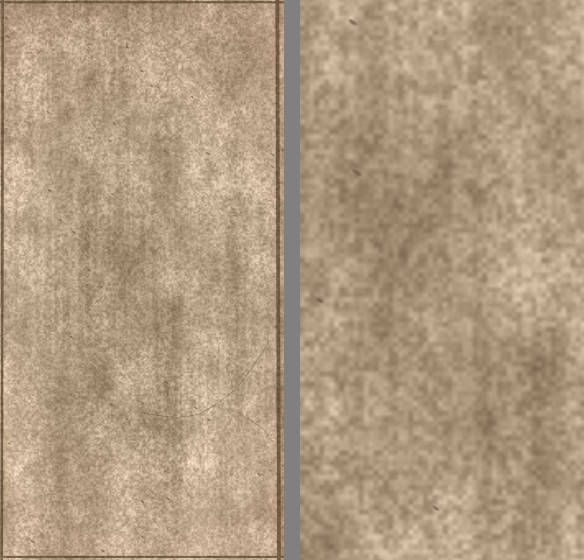
Left, the full canvas; right, a detail of the centre.
A WebGL 1 fragment shader for this texture:

```glsl
precision highp float;
// Worn beige stone slab with vertical streaks, mottling, hairline cracks and dark joints.
uniform vec2 u_resolution;

const vec3 STONE = vec3(0.70, 0.617, 0.512);
const vec3 JOINT = vec3(0.41, 0.335, 0.235);
const vec3 CRACK = vec3(0.40, 0.32, 0.23);
const vec3 WARM_TINT = vec3(0.012, -0.004, -0.004);
const float SLAB_WIDTH = 0.508;
const float MOTTLE = 0.25;
const float STREAK = 0.085;
const float GRAIN = 0.25;
const float SOFT = 0.0012;

float hash(vec2 p) {
  vec3 q = fract(vec3(p.xyx) * 0.1031);
  q += dot(q, q.yzx + 33.33);
  return fract((q.x + q.y) * q.z);
}

// Value noise centred on zero.
float noise(vec2 p) {
  vec2 cell = floor(p);
  vec2 f = fract(p);
  f = f * f * (3.0 - 2.0 * f);
  float low = mix(hash(cell), hash(cell + vec2(1.0, 0.0)), f.x);
  float high = mix(hash(cell + vec2(0.0, 1.0)), hash(cell + vec2(1.0, 1.0)), f.x);
  return mix(low, high, f.y) - 0.5;
}

float fbm(vec2 p) {
  float sum = 0.0;
  float weight = 0.5;
  for (int i = 0; i < 5; i++) {
    sum += weight * noise(p);
    p = mat2(1.9, 0.5, -0.5, 1.9) * p + 17.3;
    weight *= 0.72;
  }
  return sum;
}

// Coverage of a soft band around a signed distance.
float band(float dist, float halfWidth) {
  return 1.0 - smoothstep(halfWidth - SOFT, halfWidth + SOFT, abs(dist));
}

float span(float x, float from, float to) {
  return smoothstep(from, from + 0.01, x) * (1.0 - smoothstep(to - 0.01, to, x));
}

// Broad light: pale sides, dim middle, dusky top corner.
float shading(vec2 uv) {
  vec2 fromCentre = (uv - vec2(0.46, 0.52)) / vec2(0.42, 0.48);
  float shade = 0.055 * smoothstep(0.0, 1.3, length(fromCentre)) - 0.032;
  shade += 0.055 * exp(-pow((uv.x - 0.05) / 0.09, 2.0)) * span(uv.y, 0.1, 0.75);
  shade += 0.035 * exp(-pow((uv.x - 0.72) / 0.05, 2.0));
  shade += 0.030 * smoothstep(0.8, 0.97, uv.x);
  return shade - 0.05 * smoothstep(0.8, 1.0, uv.y) * (1.0 - uv.x);
}

float streaks(vec2 p) {
  float broad = noise(vec2(p.x * 38.0, p.y * 1.8 + 5.0));
  float fine = noise(vec2(p.x * 210.0, p.y * 7.0));
  float patches = smoothstep(-0.2, 0.3, noise(p * vec2(13.0, 4.0) + 40.0));
  return STREAK * (0.8 * broad + fine * patches);
}

float cracks(vec2 p) {
  float wobble = 0.004 * noise(p * 45.0) + 0.002 * noise(p * 120.0);
  float along = p.x - 0.325;
  float bend = along > 0.0 ? 5.6 : 2.0;
  float rise = p.y - 0.255 - bend * along * along + wobble;
  float slope = 2.0 * bend * along;
  float sweep = band(rise / sqrt(1.0 + slope * slope), 0.0005) * span(p.x, 0.245, 0.485);
  float branch = p.y - 0.27 + 0.84 * (p.x - 0.423) + 2.5 * wobble;
  return max(0.85 * sweep, 0.75 * band(branch / 1.3, 0.0005) * span(p.x, 0.42, 0.493));
}

// Sparse dark pits, one candidate per cell.
float pits(vec2 p) {
  vec2 grid = p * 42.0;
  vec2 cell = floor(grid);
  vec2 centre = 0.25 + 0.5 * vec2(hash(cell + 3.1), hash(cell + 9.7));
  vec2 offset = fract(grid) - centre;
  offset.y += 0.5 * offset.x;
  float radius = 0.05 + 0.09 * hash(cell + 21.0);
  float spot = 1.0 - smoothstep(radius * 0.4, radius, length(offset * vec2(0.7, 1.2)));
  return spot * step(0.93, hash(cell + 55.0));
}

void main() {
  vec2 uv = gl_FragCoord.xy / u_resolution;
  vec2 p = uv * vec2(SLAB_WIDTH, 1.0);

  // Stone surface
  float mottle = fbm(p * vec2(17.0, 12.0) + 4.0);
  float crust = smoothstep(-0.3, 0.3, mottle);
  float grain = 0.65 * noise(p * 340.0) + 0.5 * noise(p * 190.0 + 70.0);
  float clouds = 0.06 * noise(p * vec2(7.0, 4.0) + 12.0);
  float tone = shading(uv) + clouds + MOTTLE * mottle + streaks(p);
  tone += GRAIN * grain * mix(0.7, 1.1, crust);
  float warmth = smoothstep(0.3, 0.9, length((uv - 0.5) * vec2(1.0, 1.5)));
  vec3 color = STONE + tone * vec3(1.0, 0.99, 0.97) + warmth * WARM_TINT;

  // Pits and cracks
  color = mix(color, CRACK, 0.6 * pits(p));
  color = mix(color, CRACK, 0.7 * cracks(p));

  // Joints, slightly slanted, with a soft shadow
  float left = p.x - 0.003 - 0.002 * uv.y;
  float right = p.x - 0.499 + 0.003 * uv.y;
  float ends = min(abs(p.y - 0.0055), abs(p.y - 0.996));
  color -= 0.06 * smoothstep(0.0, 0.004, right);
  float joint = max(max(band(left, 0.0023), band(right, 0.0034)), band(ends, 0.0018));
  float nearest = min(min(abs(left), abs(right)), ends);
  color -= 0.05 * exp(-nearest / 0.004);
  color = mix(color, JOINT + 0.12 * grain, 0.9 * joint);

  gl_FragColor = vec4(clamp(color, 0.0, 1.0), 1.0);
}
```
